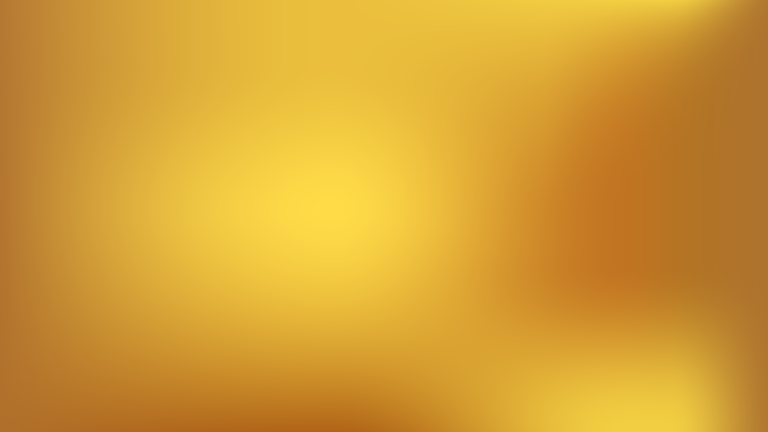
Write a Shadertoy shader that draws this background.

```glsl
// A soft golden gradient mesh: a bright left glow, an amber hollow at right,
// and brown side edges. Two vertical colour profiles are eased into each other
// across the canvas, then shaded toward the left and right borders.

// Gold profile: pale at mid height, dark orange along the bottom.
vec3 glowProfile(float y) {
    vec3 peak = vec3(1.0, 0.86, 0.28);
    vec3 lower = mix(peak, vec3(0.69, 0.39, 0.09), pow(max(1.0 - y / 0.51, 0.0), 1.6));
    return mix(lower, vec3(0.92, 0.75, 0.24), smoothstep(0.51, 0.85, y));
}

// Amber profile: dark at mid height, bright at the top and bottom.
vec3 hollowProfile(vec2 uv) {
    vec3 amber = mix(vec3(0.76, 0.455, 0.13), vec3(0.70, 0.455, 0.14),
                     smoothstep(0.79, 0.92, uv.x));
    // The upper highlight thins out toward the right.
    float falloff = max(2.8 * exp2(10.0 * (uv.x - 0.81)), 1.4);
    float upper = pow(clamp((uv.y - 0.51) / 0.49, 0.0, 1.0), falloff);
    float lower = 1.0 - smoothstep(0.0, 0.39, uv.y);
    return mix(amber, vec3(0.95, 0.81, 0.26), max(upper, lower));
}

void mainImage(out vec4 fragColor, in vec2 fragCoord) {
    vec2 uv = fragCoord / iResolution.xy;

    // Ease from the glow into the hollow
    vec3 color = mix(glowProfile(uv.y), hollowProfile(uv), smoothstep(0.43, 0.82, uv.x));

    // Brown side edges
    vec3 leftBrown = mix(vec3(0.69, 0.44, 0.17), vec3(0.71, 0.47, 0.20), uv.y);
    color = mix(color, leftBrown, pow(max(1.0 - uv.x / 0.43, 0.0), 1.7));
    color = mix(color, vec3(0.68, 0.45, 0.18), smoothstep(0.87, 1.02, uv.x));

    fragColor = vec4(color, 1.0);
}
```
